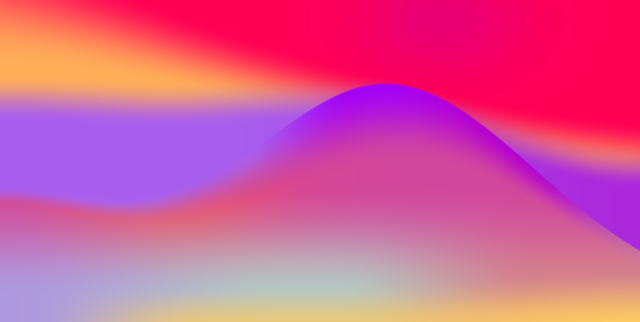
This background is drawn by a Shadertoy shader. Its source:

```glsl
// Soft gradient landscape: a red sky melting through orange into violet,
// behind one smooth hill that fades from violet through pink to pale mist.
// Each layer is a stack of smooth ramps whose limits vary across the canvas.

const vec3 RED      = vec3(1.00, 0.00, 0.33);
const vec3 ORANGE   = vec3(1.00, 0.68, 0.35);
const vec3 MAGENTA  = vec3(0.90, 0.00, 0.47);
const vec3 LILAC    = vec3(0.66, 0.37, 0.93);
const vec3 PURPLE   = vec3(0.67, 0.16, 0.86);
const vec3 VIOLET   = vec3(0.64, 0.00, 0.97);
const vec3 ORCHID   = vec3(0.71, 0.00, 0.82);
const vec3 PINK     = vec3(0.82, 0.28, 0.61);
const vec3 CORAL    = vec3(0.93, 0.29, 0.39);
const vec3 LAVENDER = vec3(0.68, 0.60, 0.87);
const vec3 TEAL     = vec3(0.71, 0.78, 0.76);
const vec3 ROSE     = vec3(0.83, 0.52, 0.55);
const vec3 YELLOW   = vec3(0.99, 0.80, 0.38);

// Gaussian bump of the given width around zero
float bell(float d, float width) {
    return exp(-d * d / (width * width));
}

// Height of the hill edge, measured down from the top
float crestLine(float x) {
    float d = x - 0.602;
    float rightSide = 0.68 * (1.0 - exp(-d * d / 0.11));
    float leftSide = 0.40 * (1.0 - exp(-d * d / 0.06))
                   - 0.07 * smoothstep(0.35, 0.6, -d);
    return 0.26 + (d > 0.0 ? rightSide : leftSide);
}

// Red, then an orange band, then violet haze
vec3 skyColor(vec2 p) {
    float glow = bell(length((p - vec2(0.69, 0.06)) * vec2(1.0, 0.75)), 0.13);
    vec3 color = mix(RED, MAGENTA, 0.85 * glow);

    float fadeTop = -0.2 + 0.95 * p.x - 0.37 * p.x * p.x;
    float fadeLength = 0.16 + 0.24 * exp(-4.0 * p.x);
    color = mix(color, ORANGE, smoothstep(fadeTop, fadeTop + fadeLength, p.y));

    float hazeLine = 0.305 + 0.02 * bell(p.x - 0.26, 0.15)
                   + 0.21 * smoothstep(0.55, 1.0, p.x);
    vec3 haze = mix(LILAC, PURPLE, smoothstep(0.3, 1.0, p.x));
    return mix(color, haze, smoothstep(hazeLine - 0.075, hazeLine + 0.07, p.y));
}

// Coloured rim, warm body, pale mist and a yellow floor
vec3 hillColor(vec2 p, float depth) {
    vec3 rim = mix(LILAC, VIOLET, smoothstep(0.38, 0.56, p.x));
    rim = mix(rim, ORCHID, smoothstep(0.6, 0.76, p.x));
    rim = mix(rim, vec3(0.70, 0.25, 0.80), smoothstep(0.8, 1.0, p.x));

    vec3 body = mix(PINK, CORAL, bell(p.x - 0.26, 0.17));
    float rimDepth = 0.05 + 0.2 * bell(p.x - 0.57, 0.24);
    vec3 color = mix(rim, body, smoothstep(-0.01, rimDepth, depth));

    vec3 mist = mix(LAVENDER, TEAL, smoothstep(0.0, 0.46, p.x));
    mist = mix(mist, ROSE, smoothstep(0.52, 0.85, p.x));
    color = mix(color, mist, smoothstep(0.57, 0.92, p.y));

    float floorTop = mix(0.88, 0.83, smoothstep(0.5, 1.0, p.x));
    float floorAmount = smoothstep(0.05, 0.32, p.x)
                      * mix(0.75, 1.0, smoothstep(0.6, 1.0, p.x));
    return mix(color, YELLOW, floorAmount * smoothstep(floorTop, 1.02, p.y));
}

void mainImage(out vec4 fragColor, in vec2 fragCoord) {
    // Canvas units with y running downwards
    vec2 p = fragCoord / iResolution.xy;
    p.y = 1.0 - p.y;

    // The edge is crisp on the peak and blurred at the left
    float depth = p.y - crestLine(p.x);
    float softness = 1.2 / iResolution.y
                   + 0.014 * (1.0 - smoothstep(0.1, 0.42, p.x));
    float cover = smoothstep(-softness, softness, depth);

    vec3 color = mix(skyColor(p), hillColor(p, depth), cover);
    fragColor = vec4(color, 1.0);
}
```
